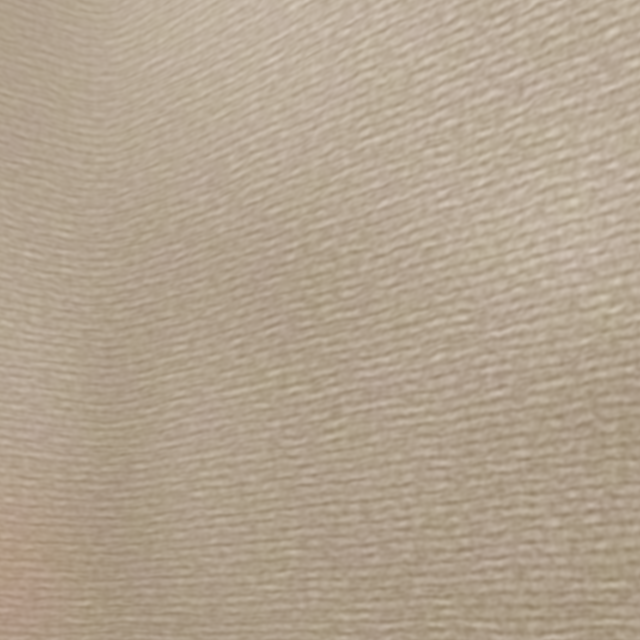
Reproduce this texture procedurally as a Shadertoy shader.

```glsl
// Soft beige ribbed cloth: fine ribs fan out from a far point on the left
// and bend over a faint vertical crease. Gradient noise breaks the ribs into
// stitches; broad folds of light and weak colour blotches tint the cloth.

vec2 randomGradient(vec2 cell) {
    vec3 h = fract(cell.xyx * vec3(0.1031, 0.1030, 0.0973));
    h += dot(h, h.yzx + 33.33);
    float angle = 6.2832 * fract((h.x + h.y) * h.z);
    return vec2(cos(angle), sin(angle));
}

float gradientNoise(vec2 p) {
    vec2 cell = floor(p), f = p - cell;
    vec2 s = f * f * f * (f * (f * 6.0 - 15.0) + 10.0);
    vec2 e = vec2(1.0, 0.0);
    float a = dot(randomGradient(cell), f);
    float b = dot(randomGradient(cell + e.xy), f - e.xy);
    float c = dot(randomGradient(cell + e.yx), f - e.yx);
    float d = dot(randomGradient(cell + e.xx), f - e.xx);
    return mix(mix(a, b, s.x), mix(c, d, s.x), s.y);
}

// Round soft spot of light or shade
float softSpot(vec2 p, vec2 center, vec2 radius) {
    vec2 d = (p - center) / radius;
    return exp(-dot(d, d));
}

// Rib count from the bottom edge; whole steps are one rib apart
float ribCoordinate(vec2 p) {
    float fromCrease = p.x - 0.17;
    float bent = sqrt(fromCrease * fromCrease + 0.0016);
    bent *= mix(0.6, 1.0, smoothstep(-0.05, 0.05, fromCrease));
    float rib = 114.0 * p.y / (bent + 1.55);
    return rib + 0.35 * gradientNoise(p * 8.0) + 0.16 * gradientNoise(p * vec2(34.0, 40.0));
}

// Signed relief of the ribs and their broken stitches
float weave(vec2 p) {
    float rib = ribCoordinate(p);
    float dashes = gradientNoise(vec2(p.x * 34.0, rib * 0.95 + 0.4));
    float stitches = gradientNoise(vec2(p.x * 62.0 + 7.0, rib * 1.6));
    float fibers = gradientNoise(vec2(p.x * 105.0 + 31.0, rib * 2.3));
    float wave = sin(6.2832 * rib);
    float ridge = wave * (0.15 + 0.32 * dashes) - 0.04 * wave * wave;
    float strength = mix(0.75, 1.2, smoothstep(0.05, 0.9, p.x));
    strength *= 1.0 - 0.4 * softSpot(p, vec2(0.1, 1.0), vec2(0.3, 0.3));
    return strength * (ridge + 0.30 * stitches + 0.16 * fibers + 0.12 * dashes);
}

// Broad light and shade, from 0 (dark) to 1 (light)
float foldLight(vec2 p) {
    float light = 0.43 + 0.36 * p.y;
    light += 0.18 * softSpot(p, vec2(0.86, 0.64), vec2(0.22, 0.16));
    light += 0.14 * softSpot(p, vec2(0.42, 0.95), vec2(0.25, 0.18));
    light += 0.08 * softSpot(p, vec2(0.04, 0.36), vec2(0.12, 0.25));
    light -= 0.27 * softSpot(p, vec2(0.0, 1.0), vec2(0.18, 0.3));
    light -= 0.13 * softSpot(p, vec2(0.18, 0.28), vec2(0.08, 0.3));
    light -= 0.10 * softSpot(p, vec2(0.4, 0.58), vec2(0.25, 0.14));
    light -= 0.12 * softSpot(p, vec2(0.98, 0.36), vec2(0.16, 0.14));
    return light + 0.07 * gradientNoise(p * 5.0 + 3.0);
}

void mainImage(out vec4 fragColor, in vec2 fragCoord) {
    vec2 p = fragCoord / iResolution.xy;

    float tone = foldLight(p) + weave(p) + 0.09 * gradientNoise(p * 125.0);
    vec3 shadowBeige = vec3(0.59, 0.52, 0.43);
    vec3 lightBeige = vec3(0.775, 0.722, 0.655);
    vec3 color = mix(shadowBeige, lightBeige, tone);

    // Weak blotches between pinkish and yellowish beige
    float blotch = gradientNoise(p * 11.0 + 20.0) + 0.5 * gradientNoise(p * 26.0);
    color += blotch * vec3(0.004, -0.004, 0.016);

    // Warm glow in the lower left corner
    color += softSpot(p, vec2(0.0, 0.1), vec2(0.12, 0.16)) * vec3(0.015, -0.015, -0.018);

    fragColor = vec4(clamp(color, 0.0, 1.0), 1.0);
}
```
